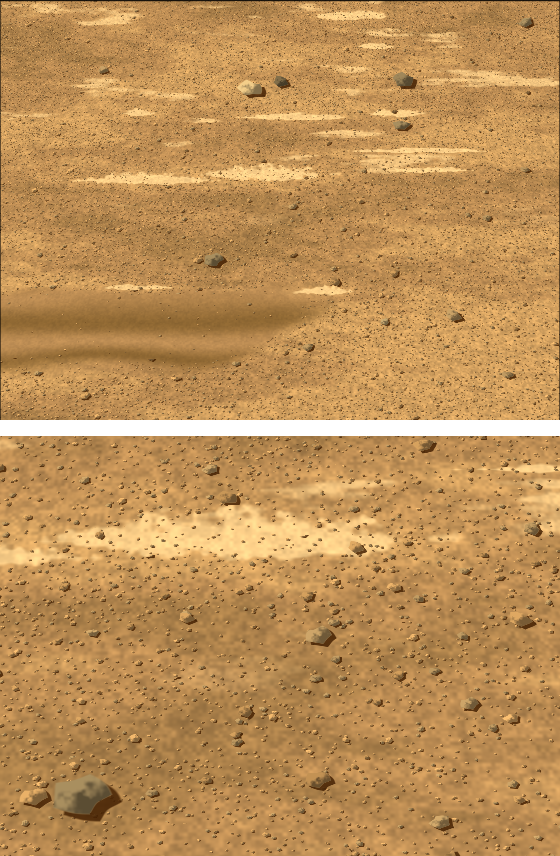
Top: the whole. Bottom: its middle third, enlarged.
This texture is drawn by a Shadertoy shader. Its source:

```glsl
const vec3 BASE  = vec3(0.745, 0.555, 0.330);
const vec3 LIGHT = vec3(0.840, 0.640, 0.380);
const vec3 SHADE = vec3(0.660, 0.495, 0.285);
const vec3 DARK  = vec3(0.545, 0.395, 0.190);
const vec3 DUNE  = vec3(1.000, 0.820, 0.540);
const vec3 DEEP  = vec3(0.270, 0.130, 0.010);
const vec3 STONE = vec3(0.640, 0.540, 0.360);
const float HORIZON = 1.75;      // height of the vanishing line
const float GRAIN = 0.42;        // strength of the fine grit
const float FINEST = 190.0;      // cells per unit in the finest pebble layer
const float LAYER_STEP = 0.64;   // density ratio between pebble layers
const float FRAME = 0.0025;      // width of the dark rim
const int LAYERS = 6;

// Bright drifts: centre, half width, half height
const vec4 DRIFTS[11] = vec4[](
    vec4(0.34, 0.570, 0.19, 0.019), vec4(0.64, 0.583, 0.17, 0.025),
    vec4(0.33, 0.730, 0.05, 0.013), vec4(0.95, 0.729, 0.07, 0.014),
    vec4(0.70, 0.720, 0.14, 0.012), vec4(0.84, 0.960, 0.10, 0.016),
    vec4(0.33, 0.314, 0.09, 0.009), vec4(0.77, 0.305, 0.08, 0.015),
    vec4(1.00, 0.640, 0.19, 0.008), vec4(1.02, 0.594, 0.11, 0.010),
    vec4(0.90, 0.888, 0.05, 0.010));

// Large rocks: centre, radius, brightness
const vec4 ROCKS[7] = vec4[](
    vec4(0.508, 0.382, 0.023, 0.90), vec4(0.955, 0.702, 0.018, 0.90),
    vec4(0.960, 0.810, 0.025, 0.85), vec4(0.595, 0.790, 0.028, 1.30),
    vec4(0.668, 0.806, 0.018, 0.70), vec4(1.252, 0.947, 0.016, 0.95),
    vec4(0.916, 0.234, 0.011, 1.10));

float hash(vec2 p) {
    vec3 q = fract(p.xyx * 0.1031);
    q += dot(q, q.yzx + 33.33);
    return fract((q.x + q.y) * q.z);
}

float noise(vec2 p) {
    vec2 i = floor(p), f = fract(p);
    f = f * f * (3.0 - 2.0 * f);
    return mix(mix(hash(i), hash(i + vec2(1, 0)), f.x),
               mix(hash(i + vec2(0, 1)), hash(i + vec2(1, 1)), f.x), f.y);
}

float fbm(vec2 p) {
    float sum = 0.0, amp = 0.53;
    for (int i = 0; i < 4; i++) {
        sum += amp * noise(p);
        p = p * 2.03 + 17.3;
        amp *= 0.5;
    }
    return sum;
}

// Coverage of an angular, flattened stone of unit radius
float stoneShape(vec2 e, float seed, float soft) {
    e.y *= 1.5;
    float a = atan(e.y, e.x + 1e-5) + 6.283 * seed;
    float facet = cos(mod(a, 1.2566) - 0.6283) / 0.88;
    float edge = 1.0 + 0.12 * sin(2.0 * a + 9.0 * seed) + 0.07 * sin(3.0 * a);
    return 1.0 - smoothstep(1.0 - soft, 1.0 + soft, length(e) * facet / edge);
}

// Stone lit from the upper left, casting its shadow to the lower right
vec3 addStone(vec3 col, vec2 d, float radius, float seed, vec3 tint, float pixel) {
    vec2 e = d / radius;
    float soft = clamp(0.6 * pixel / radius, 0.06, 0.7);
    float body = stoneShape(e, seed, soft);
    float shadow = stoneShape(e - vec2(0.36, -0.25), seed, soft);
    col = mix(col, mix(DEEP, col, 0.15), shadow * (1.0 - body));
    float rough = noise(e * 3.0 + 40.0 * seed) + 0.5 * noise(e * 8.0) - 0.75;
    float lit = smoothstep(-0.4, 0.45, dot(e, vec2(-0.6, 0.8)) + 0.7 * rough);
    return mix(col, tint * mix(0.62, 1.15, lit), body);
}

// Smooth sand sheet at the lower left
float sandSheet(vec2 p) {
    float y = p.y + 0.03 * (noise(p * vec2(9.0, 20.0)) - 0.5);
    float base = 0.13 + 0.15 * smoothstep(0.45, 0.9, p.x);
    return smoothstep(base - 0.025, base + 0.02, y)
         * (1.0 - smoothstep(0.305, 0.325, y)) * (1.0 - smoothstep(0.65, 0.9, p.x));
}

// Drift coverage in x, its pale apron in y
vec2 driftMask(vec2 p) {
    float ragged = noise(p * vec2(30.0, 110.0)) + 0.8 * noise(p * vec2(150.0, 220.0)) - 0.9;
    float body = -9.0;
    for (int i = 0; i < 11; i++) {
        vec2 d = (p - DRIFTS[i].xy) / DRIFTS[i].zw;
        body = max(body, 1.0 - d.x * d.x - (d.y > 0.0 ? d.y : -1.7 * d.y));
    }
    float streak = fbm(p * vec2(5.0, 34.0) + 3.7) + 0.06 * ragged;
    streak = smoothstep(0.67, 0.79, streak) * smoothstep(0.4, 0.65, p.y);
    return vec2(max(smoothstep(0.0, 0.4, body + 0.6 * ragged), 0.85 * streak),
                smoothstep(-2.0, 0.3, body + ragged));
}

void mainImage(out vec4 fragColor, in vec2 fragCoord) {
    vec2 p = fragCoord / iResolution.y;
    float depth = HORIZON - p.y, pixel = 1.0 / iResolution.y;
    float sheet = sandSheet(p);
    vec2 drift = driftMask(p);
    vec2 ground = vec2((p.x - 0.667) / depth, -log(depth)) + 4.0;

    // Broad bands of tone
    float tone = 0.7 * fbm(p * vec2(1.8, 9.0)) + 0.3 * fbm(p * vec2(16.0, 55.0));
    tone += 0.06 * smoothstep(0.4, 1.1, p.x) * (1.0 - smoothstep(0.5, 0.75, p.y)) - 0.04 * smoothstep(0.6, 0.9, p.y);
    vec3 col = mix(SHADE, BASE, smoothstep(0.33, 0.46, tone));
    col = mix(col, LIGHT, smoothstep(0.48, 0.62, tone));
    float ripple = 0.5 + 0.5 * sin(p.y * 63.0 - 11.3 + 3.5 * (noise(p * vec2(4.0, 9.0)) - 0.5));
    col = mix(col, mix(DARK, BASE, ripple), 0.95 * sheet);
    col = mix(mix(col, LIGHT, 0.5 * drift.y), DUNE, drift.x);

    // Grit from sand to gravel size
    float grit = 0.45 * noise(ground * vec2(390.0, 470.0)) + 0.35 * noise(ground * vec2(170.0, 260.0))
               + 0.2 * noise(ground * vec2(60.0, 110.0)) - 0.5;
    col *= 1.0 + GRAIN * grit * (1.0 - 0.6 * sheet) * (1.0 - 0.4 * drift.x);

    // Scattered pebbles, shrinking with distance
    float cells = FINEST, chance = 0.62;
    for (int i = 0; i < LAYERS; i++) {
        vec2 g = ground * cells + float(i) * 13.7;
        float patchy = 0.2 + 1.6 * noise(p * vec2(9.0, 26.0) + float(i));
        float limit = chance * patchy * (1.0 - 0.96 * sheet) * (1.0 - 0.65 * drift.x);
        for (int k = 0; k < 4; k++) {
            vec2 id = floor(g - 0.5) + vec2(k % 2, k / 2);
            vec2 key = id + float(i) * 71.0;
            if (hash(key) > limit) continue;
            float seed = hash(key + 5.1), kind = hash(key + 31.7);
            vec2 centre = id + vec2(hash(key + 11.3), hash(key + 23.9));
            vec3 tint = mix(mix(SHADE, LIGHT * 1.05, kind), STONE, step(0.85, seed) * 0.6);
            col = addStone(col, g - centre, 0.14 + 0.15 * seed * seed, kind, tint, pixel * cells / depth);
        }
        cells *= LAYER_STEP;
        chance *= 0.51;
    }

    // Large rocks
    for (int i = 0; i < 7; i++) {
        vec4 r = ROCKS[i];
        col = addStone(col, p - r.xy, r.z, fract(float(i) * 0.37), STONE * r.w, pixel);
    }

    // Dark rim along the top and sides
    float aspect = iResolution.x * pixel;
    float rim = min(1.0 - p.y, 2.0 * min(p.x, aspect - p.x));
    col *= smoothstep(FRAME - pixel, FRAME + pixel, rim);
    fragColor = vec4(clamp(col, 0.0, 1.0), 1.0);
}
```
